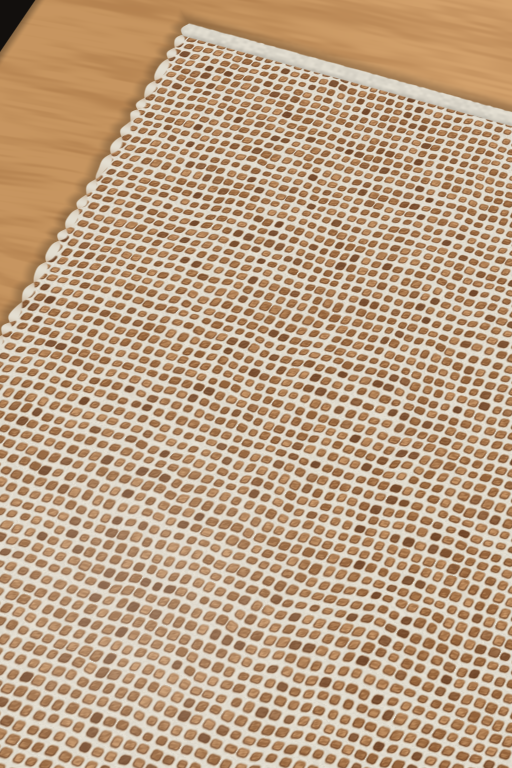
Give the GLSL for this texture, as a WebGL 2 fragment shader.

```glsl
#version 300 es
precision highp float;

uniform vec2 u_resolution;
out vec4 outColor;

// Rug placement, in canvas heights with y measured downward
const vec2 CORNER = vec2(0.243, 0.030);
const float TOP_SLOPE = 0.275;
const float SIDE_LEAN = 0.515;
const vec2 PERSPECTIVE = vec2(0.06, 0.42);
const float HEM_WIDTH = 0.018;
const float SELVAGE_WIDTH = 0.009;

// Weave cell and the jute showing inside it
const vec2 CELL = vec2(0.0122, 0.0108);
const vec2 NUB_HALF = vec2(0.35, 0.325);
const float NUB_ROUND = 0.22;
const float STRAND_LEAN = 0.22;
const float ROW_SHIFT = 0.25;
const float WOBBLE = 0.6;
const float RIPPLE = 0.3;

// Sheen over the lower left
const vec2 SHEEN_CENTER = vec2(0.17, 0.79);
const float SHEEN_RADIUS = 0.36;
const float SHEEN_AMOUNT = 0.22;

const vec3 CREAM = vec3(0.89, 0.87, 0.82);
const vec3 CREAM_SHADE = vec3(0.77, 0.67, 0.56);
const vec3 JUTE_LIGHT = vec3(0.78, 0.59, 0.41);
const vec3 JUTE = vec3(0.58, 0.39, 0.23);
const vec3 JUTE_DARK = vec3(0.36, 0.21, 0.12);
const vec3 WOOD = vec3(0.78, 0.585, 0.375);
const vec3 WOOD_DARK = vec3(0.65, 0.45, 0.26);
const vec3 SHEEN = vec3(0.91, 0.87, 0.83);
const vec3 CORNER_DARK = vec3(0.07, 0.06, 0.05);

float hash(vec2 p) {
  return fract(sin(dot(p, vec2(127.1, 311.7))) * 43758.5453);
}

float noise(vec2 p) {
  vec2 i = floor(p);
  vec2 f = fract(p);
  f = f * f * (3.0 - 2.0 * f);
  float low = mix(hash(i), hash(i + vec2(1, 0)), f.x);
  float high = mix(hash(i + vec2(0, 1)), hash(i + vec2(1, 1)), f.x);
  return mix(low, high, f.y);
}

float roundedBox(vec2 p, vec2 halfSize, float radius) {
  vec2 d = abs(p) - halfSize + radius;
  return length(max(d, 0.0)) + min(max(d.x, d.y), 0.0) - radius;
}

// Floorboards with stretched grain and a dark object in the corner
vec3 floorColor(vec2 p, float pixel) {
  vec2 g = vec2(p.x + 0.2 * p.y, p.y - 0.2 * p.x);
  g.y += 0.012 * noise(g * vec2(7.0, 14.0));
  float grain = 0.6 * noise(g * vec2(6.0, 55.0)) + 0.4 * noise(g * vec2(22.0, 240.0));
  vec3 color = mix(WOOD, WOOD_DARK, 0.55 * smoothstep(0.35, 0.95, grain));
  color += 0.05 * smoothstep(0.25, 0.65, p.x);
  float edge = p.x + 0.68 * p.y - 0.046;
  color *= 1.0 - 0.3 * (1.0 - smoothstep(0.0, 0.015, edge));
  return mix(CORNER_DARK, color, smoothstep(-pixel, pixel, edge));
}

// Cream warp and weft framing rows of jute nubs
vec3 weaveColor(vec2 w, float pixel) {
  vec2 flat_w = w;
  w.y += WOBBLE * (noise(flat_w * vec2(0.13, 0.10)) - 0.5);
  w.y += RIPPLE * (noise(flat_w * vec2(0.55, 0.45) + 70.0) - 0.5);
  w.x += WOBBLE * (noise(flat_w * vec2(0.11, 0.15) + 40.0) - 0.5);
  float row = floor(w.y);
  w.x += ROW_SHIFT * (hash(vec2(row, 3.0)) - 0.5) + STRAND_LEAN * (fract(w.y) - 0.5);
  vec2 id = vec2(floor(w.x), row);
  vec2 c = fract(w) - 0.5;
  float tone = hash(id);
  float slub = noise(vec2(w.x * 0.16, row * 0.9) + 17.0);

  vec2 halfSize = NUB_HALF * vec2(0.86 + 0.28 * hash(id + 5.0), 0.76 + 0.30 * slub + 0.2 * hash(id + 9.0));
  vec2 jitter = 0.12 * (vec2(hash(id + 21.0), hash(id + 33.0)) - 0.5);
  float d = roundedBox(c - jitter, halfSize, NUB_ROUND);

  // Rounded cream yarn, darker where it dips beside a nub
  vec3 cream = mix(CREAM_SHADE, CREAM, smoothstep(-0.02, 0.15, d));
  cream *= 0.96 + 0.06 * noise(w * vec2(7.0, 5.0));

  // Twisted fibres, tone per nub, dark rim
  float fibre = noise(vec2(c.x * 5.0 + c.y * 4.0, c.y * 6.0) + id * 7.0);
  vec3 jute = mix(JUTE, JUTE_LIGHT, clamp(0.75 * tone + 0.8 * fibre - 0.35, 0.0, 1.0));
  jute = mix(jute, JUTE_DARK, 0.65 * smoothstep(0.78, 1.0, hash(id + 51.0)));
  jute = mix(jute, JUTE_DARK, 0.65 * smoothstep(-0.16, 0.0, d) * smoothstep(-0.35, 0.3, c.y + 0.25 * fibre));
  return mix(jute, cream, smoothstep(-0.03 - pixel, 0.03 + pixel, d));
}

void main() {
  float pixel = 1.0 / u_resolution.y;
  vec2 p = vec2(gl_FragCoord.x, u_resolution.y - gl_FragCoord.y) * pixel;
  vec2 q = p - CORNER;

  // Projective rug coordinates: cells grow toward the viewer
  float depth = q.y - TOP_SLOPE * q.x;
  float scale = 1.0 + dot(PERSPECTIVE, vec2(q.x, depth));
  float side = q.x + SIDE_LEAN * depth;
  vec2 weave = vec2(side, depth) / (scale * CELL);

  vec3 rug = weaveColor(weave, 0.5 * pixel / (CELL.y * scale));

  // Lumpy side selvage and ribbed top hem
  float lump = abs(sin(1.5708 * weave.y + 2.0 * noise(weave.yy * 0.4)));
  float ragged = side + 0.005 * lump * scale - 0.003;
  vec3 selvage = mix(CREAM_SHADE, CREAM, 0.25 + 0.75 * lump);
  rug = mix(selvage, rug, smoothstep(-0.002, 0.002, side - SELVAGE_WIDTH * (0.4 + 0.7 * lump)));
  float rib = noise(vec2(weave.x * 2.5, depth * 260.0));
  vec3 hem = CREAM * (0.93 + 0.08 * rib);
  hem *= 1.0 - 0.12 * smoothstep(0.6, 1.0, depth / HEM_WIDTH);
  rug = mix(hem, rug, smoothstep(-pixel, pixel, depth - HEM_WIDTH));
  float sheen = 1.0 - smoothstep(0.0, SHEEN_RADIUS, length(p - SHEEN_CENTER));
  rug = mix(rug, SHEEN, SHEEN_AMOUNT * sheen);

  float inside = min(ragged, depth + 0.001 * rib);
  vec3 ground = floorColor(p, pixel);
  ground *= 1.0 - 0.22 * smoothstep(-0.018, 0.0, inside);
  outColor = vec4(mix(ground, rug, smoothstep(-pixel, pixel, inside)), 1.0);
}
```
